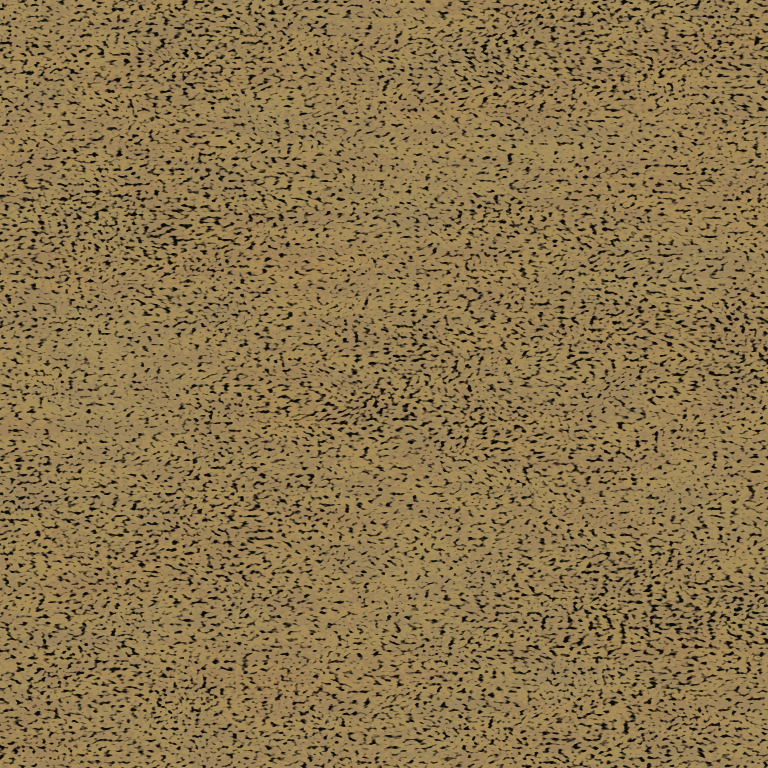
Reproduce this texture procedurally as a WebGL 2 fragment shader.

```glsl
#version 300 es
precision highp float;
precision highp int;

uniform vec2 u_resolution;
out vec4 fragColor;

const vec3 TAN = vec3(0.615, 0.515, 0.352);
const vec3 GOLD = vec3(0.655, 0.555, 0.348);
const vec3 INK = vec3(0.045, 0.04, 0.03);

// Well mixed integer hash of a lattice point, from 0 to 1
float latticeHash(vec2 cell, float seed) {
    uvec2 v = uvec2(ivec2(cell) + ivec2(4096)) + uvec2(uint(seed) * 7919u, uint(seed) * 104729u);
    v = v * 1664525u + 1013904223u;
    v.x += v.y * 1664525u;
    v.y += v.x * 1664525u;
    v ^= v >> 16u;
    v.x += v.y * 1664525u;
    v.y += v.x * 1664525u;
    v ^= v >> 16u;
    return float(v.x & 65535u) / 65536.0;
}

float cornerValue(vec2 cell, vec2 local, vec2 corner, float seed) {
    float angle = 6.2832 * latticeHash(cell + corner, seed);
    return dot(vec2(cos(angle), sin(angle)), local - corner);
}

float gradientNoise(vec2 p, float seed) {
    vec2 cell = floor(p);
    vec2 f = p - cell;
    vec2 w = f * f * f * (f * (f * 6.0 - 15.0) + 10.0);
    float low = mix(cornerValue(cell, f, vec2(0.0, 0.0), seed),
                    cornerValue(cell, f, vec2(1.0, 0.0), seed), w.x);
    float high = mix(cornerValue(cell, f, vec2(0.0, 1.0), seed),
                     cornerValue(cell, f, vec2(1.0, 1.0), seed), w.x);
    return mix(low, high, w.y);
}

// Sum of octaves, each at double frequency and half strength
float layeredNoise(vec2 p, int octaves, float seed) {
    float sum = 0.0;
    float strength = 1.0;
    for (int i = 0; i < octaves; i++) {
        sum += strength * gradientNoise(p, seed + 17.0 * float(i));
        p = p * 2.0 + 5.3;
        strength *= 0.5;
    }
    return sum;
}

// Short horizontal flecks with ragged outlines
float fleckField(vec2 uv) {
    // Sideways sway keeps the flecks out of vertical columns
    float sway = 0.02 * gradientNoise(uv * vec2(8.0, 23.0), 5.0);
    vec2 p = uv + vec2(sway, 0.0);
    float body = gradientNoise(p * vec2(118.0, 206.0), 3.0);
    float ragged = gradientNoise(p * vec2(203.0, 317.0) + 0.37, 41.0);
    return body + 0.5 * ragged;
}

// Two close ground tones with a faint warm and olive drift
vec3 groundColor(vec2 uv) {
    float streak = layeredNoise(uv * vec2(12.0, 44.0), 3, 61.0);
    float grain = gradientNoise(uv * vec2(150.0, 210.0), 97.0);
    float hue = layeredNoise(uv * vec2(4.0, 13.0), 4, 127.0);
    vec3 ground = mix(TAN, GOLD, smoothstep(-0.12, 0.16, 0.5 * streak + 0.6 * grain));
    return ground + hue * vec3(0.012, -0.006, -0.012);
}

void main() {
    vec2 uv = gl_FragCoord.xy / u_resolution.y;

    // Broad bands where flecks crowd together or thin out
    float density = layeredNoise(uv * vec2(3.0, 8.0), 4, 151.0);
    float level = fleckField(uv) + 0.15 * density;

    float ink = smoothstep(0.02, 0.55, level);
    fragColor = vec4(mix(groundColor(uv), INK, ink), 1.0);
}
```
